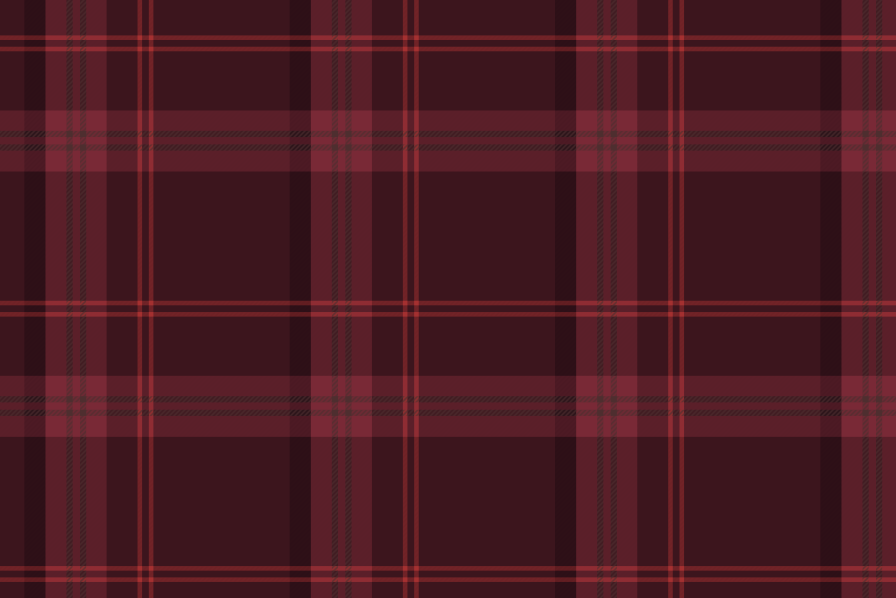
Write a WebGL 1 fragment shader that draws this pattern.

```glsl
precision highp float;

uniform vec2 u_resolution;

#define PERIOD 0.4437
#define ORIGIN vec2(0.0762, 0.2695)
#define GROUND vec3(0.236, 0.082, 0.113)
#define BAND vec3(0.475, 0.160, 0.210)
#define SHADE vec3(0.120, 0.040, 0.070)
#define OLIVE vec3(0.305, 0.180, 0.185)
#define SCARLET vec3(0.645, 0.188, 0.190)
#define TWILL_PITCH 0.0078
#define TWILL_DEPTH 0.22

// Wrapped distance to a stripe centre, in repeats
float wrapDistance(float t, float centre) {
  return abs(fract(t - centre + 0.5) - 0.5);
}

// Box-filtered coverage of a stripe with the given half width
float stripe(float dist, float halfWidth, float pixel) {
  return clamp((halfWidth - dist) / pixel + 0.5, 0.0, 1.0);
}

// Two equal stripes placed either side of a centre
float stripePair(float t, float centre, float offset, float halfWidth, float pixel) {
  return stripe(abs(wrapDistance(t, centre) - offset), halfWidth, pixel);
}

// Thread colour across one repeat; alpha marks the olive threads
vec4 threads(float t, float scarletCentre, float shadeAmount, float pixel) {
  float band = stripe(wrapDistance(t, 0.115), 0.115, pixel);
  float shade = stripe(wrapDistance(t, 0.96), 0.04, pixel);
  float olive = stripePair(t, 0.116, 0.0255, 0.0117, pixel);
  float scarlet = stripePair(t, scarletCentre, 0.0213, 0.0086, pixel);

  vec3 color = mix(GROUND, SHADE, shade * shadeAmount);
  color = mix(color, BAND, band);
  color = mix(color, OLIVE, olive);
  color = mix(color, SCARLET, scarlet);
  return vec4(color, olive);
}

void main() {
  vec2 p = gl_FragCoord.xy / u_resolution.y;
  vec2 cell = (p - ORIGIN) / PERIOD;
  float pixel = 1.0 / (u_resolution.y * PERIOD);

  // Vertical warp carries the dark stripe, horizontal weft does not
  vec4 warp = threads(cell.x, 0.3765, 1.0, pixel);
  vec4 weft = threads(cell.y, 0.483, 0.0, pixel);

  // Diagonal twill, strongest on olive threads, faded when too fine to resolve
  float resolved = smoothstep(1.5, 3.0, TWILL_PITCH * u_resolution.y);
  float twill = sin(6.28318 * (p.x - p.y) / TWILL_PITCH);
  float depth = TWILL_DEPTH * resolved * mix(0.06, 1.0, max(warp.a, weft.a));

  vec3 cloth = mix(warp.rgb, weft.rgb, 0.5 + depth * twill);
  gl_FragColor = vec4(cloth, 1.0);
}
```
